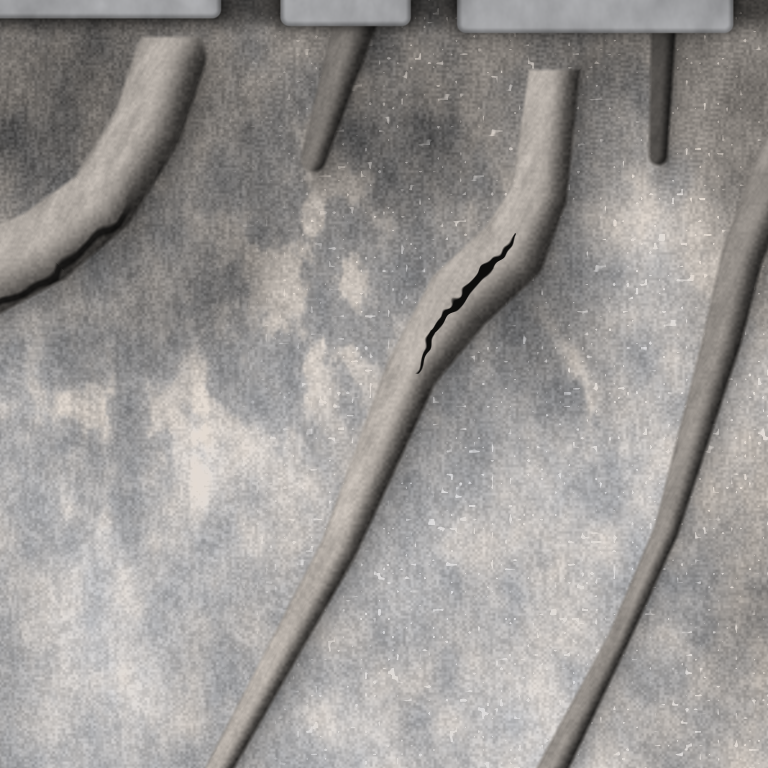
This texture is drawn by a WebGL 1 fragment shader. Its source:

```glsl
precision highp float;
// Weathered grey rubber with curved raised ribs, an open crack and dusty scuffs.
// Ribs are chains of tapered segments shaded across their width; the worn
// ground is layered value noise, soft blobs and stretched streaks.
uniform vec2 u_resolution;

#define GROUND_LOW 0.72
#define GROUND_HIGH 0.46
#define MOTTLE 0.24
#define GRAIN 0.13
#define RIB_LIGHT 0.66
#define RIB_DARK 0.17
#define SHADE_DIR vec2(0.88, -0.47)
#define WARM vec3(1.035, 0.995, 0.955)
#define COOL vec3(0.995, 1.0, 1.015)

vec2 p, q;            // canvas point, point used by rib chains
float px, tone, warmth;
vec3 joint;           // last chain point: position and half width
vec2 rib;             // edge distance, shading position across the rib

float hash(vec2 v) {
  return fract(sin(dot(v, vec2(127.1, 311.7))) * 43758.5);
}

float noise(vec2 v) {
  vec2 i = floor(v), f = fract(v);
  f = f * f * (3.0 - 2.0 * f);
  return mix(mix(hash(i), hash(i + vec2(1, 0)), f.x),
             mix(hash(i + vec2(0, 1)), hash(i + vec2(1, 1)), f.x), f.y);
}

float fbm(vec2 v) {
  float sum = 0.0, amp = 0.5;
  for (int i = 0; i < 5; i++) {
    sum += amp * noise(v);
    v = mat2(1.6, 1.2, -1.2, 1.6) * v + 7.3;
    amp *= 0.5;
  }
  return sum;
}

float blob(float x, float y, float w, float h) {
  vec2 v = (p - vec2(x, y)) / vec2(w, h);
  return exp(-dot(v, v));
}

void start(float x, float y, float r) {
  joint = vec3(x, y, r);
  rib = vec2(9.0, 0.0);
}

// Extends the chain by one tapered segment
void to(float x, float y, float r) {
  vec3 next = vec3(x, y, r);
  vec2 ab = next.xy - joint.xy;
  vec3 c = mix(joint, next, clamp(dot(q - joint.xy, ab) / dot(ab, ab), 0.0, 1.0));
  vec2 off = q - c.xy;
  float d = length(off) - c.z;
  if (d < rib.x) rib = vec2(d, dot(off, SHADE_DIR) / c.z);
  joint = next;
}

// Lays the rib and its soft shadow over the ground
void paintRib(float gain, float top) {
  rib.x = max(rib.x, p.y - top);
  tone *= 1.0 - 0.32 * exp(-max(rib.x, 0.0) * 55.0) * smoothstep(0.1, 1.2, rib.y);
  float fiber = fbm(mat2(0.88, 0.47, -0.47, 0.88) * p * vec2(95.0, 22.0)) - 0.48;
  float shade = mix(RIB_LIGHT, RIB_DARK, smoothstep(-0.15, 1.0, rib.y + 0.35 * fiber));
  shade -= 0.09 * (1.0 - smoothstep(-1.05, -0.75, rib.y));
  shade += 0.2 * fiber + 0.07 * (noise(p * 260.0) - 0.5);
  float mask = 1.0 - smoothstep(-0.002 - px, 0.002 + px, rib.x);
  tone = mix(tone, shade * gain, mask);
  warmth = mix(warmth, 1.0, mask);
}

// Hanging block along the top border
float block(float left, float right, float bottom) {
  vec2 v = abs(p - vec2(0.5 * (left + right), bottom + 0.1)) - vec2(0.5 * (right - left), 0.1) + 0.012;
  return length(max(v, 0.0)) + min(max(v.x, v.y), 0.0) - 0.012;
}

void main() {
  p = q = gl_FragCoord.xy / u_resolution;
  px = 1.0 / min(u_resolution.x, u_resolution.y);
  float patches = fbm(p * vec2(24.0, 17.0));

  // Ground: light below, dark and brownish above
  tone = mix(GROUND_LOW, GROUND_HIGH, smoothstep(0.25, 0.88, p.y));
  tone += MOTTLE * (fbm(p * vec2(7.0, 5.0) + 3.0) + patches - 0.96);
  tone -= 0.12 * (blob(0.29, 0.62, 0.11, 0.1) + blob(0.7, 0.52, 0.09, 0.13));
  tone -= 0.1 * (blob(0.55, 0.83, 0.1, 0.12) + blob(0.02, 0.88, 0.14, 0.12) + blob(0.97, 0.2, 0.13, 0.22));
  tone += 0.16 * blob(0.86, 0.73, 0.07, 0.14) + 0.12 * blob(0.98, 0.5, 0.06, 0.08);
  warmth = 1.3 * patches - 0.3 + 0.5 * smoothstep(0.5, 1.0, p.y) + 0.5 * smoothstep(0.82, 1.0, p.x);

  // Dusty scuffs: vertical streaks, patches, an arc and an oval
  float lane = p.x * 17.0 + 0.3 * noise(p * 14.0);
  float dust = 1.0 - smoothstep(0.08, 0.25, abs(fract(lane) - 0.5));
  dust *= smoothstep(0.25, 0.6, hash(vec2(floor(lane), 4.0))) * smoothstep(0.25, 0.6, patches);
  dust *= 0.5 * smoothstep(0.26, 0.34, p.y) * (1.0 - smoothstep(0.5, 0.56, p.y)) * (1.0 - smoothstep(0.3, 0.36, p.x));
  dust += smoothstep(0.46, 0.6, patches) * (blob(0.42, 0.62, 0.11, 0.14) + 0.7 * blob(0.17, 0.47, 0.2, 0.08));
  float arc = abs(length(p - vec2(0.58, 0.44)) - 0.19);
  dust += (1.0 - smoothstep(0.0, 0.02, arc)) * smoothstep(0.35, 0.55, patches) * blob(0.75, 0.5, 0.08, 0.1);
  dust += 0.7 * (1.0 - smoothstep(0.75, 1.1, length((p - vec2(0.408, 0.72)) / vec2(0.017, 0.029))));
  tone += 0.15 * dust + GRAIN * (noise(p * 300.0) - 0.5) + 0.06 * (noise(p * vec2(230.0, 60.0)) - 0.5);
  tone += 0.22 * smoothstep(0.87, 0.97, noise(p * 170.0 + 9.0)) * smoothstep(0.2, 0.55, p.x);
  warmth = clamp(warmth + 0.5 * dust, 0.0, 1.0);

  // Short ribs hanging from the top
  start(0.462, 0.97, 0.028); to(0.408, 0.792, 0.016);
  paintRib(0.72, 1.0);
  start(0.864, 0.96, 0.016); to(0.857, 0.797, 0.012);
  paintRib(0.48, 1.0);

  // Left rib with its lower fissure
  start(0.222, 0.925, 0.046); to(0.192, 0.835, 0.046); to(0.132, 0.738, 0.046);
  to(0.055, 0.678, 0.05); to(-0.06, 0.622, 0.055);
  paintRib(1.0, 0.952);
  float fissure = 1.0 - smoothstep(0.03, 0.14, abs(rib.y - 0.47 - 0.3 * noise(p * 40.0)));
  tone *= 1.0 - 0.7 * fissure * smoothstep(0.0, 0.004, -rib.x) * (1.0 - smoothstep(0.7, 0.76, p.y));

  // Right rib
  start(1.02, 0.8, 0.03); to(0.966, 0.665, 0.027); to(0.94, 0.557, 0.025);
  to(0.868, 0.31, 0.016); to(0.805, 0.167, 0.014); to(0.715, -0.01, 0.019);
  paintRib(0.85, 1.0);

  // Central rib
  start(0.723, 0.92, 0.033); to(0.702, 0.745, 0.036); to(0.665, 0.672, 0.046); to(0.6, 0.612, 0.046);
  to(0.537, 0.518, 0.034); to(0.44, 0.284, 0.024); to(0.275, -0.02, 0.016);
  paintRib(1.04, 0.909);

  // Jagged open crack
  q += 0.009 * (vec2(noise(p * 75.0), noise(p * 75.0 + 31.0)) - 0.5);
  start(0.669, 0.695, 0.001); to(0.638, 0.651, 0.005); to(0.592, 0.603, 0.005);
  to(0.562, 0.57, 0.004); to(0.543, 0.514, 0.001);
  tone = mix(tone, 0.05, 1.0 - smoothstep(-px, px, rib.x));

  // Top blocks with dark gaps between them
  float edge = min(block(-0.1, 0.288, 0.976), min(block(0.365, 0.535, 0.966), block(0.595, 0.955, 0.957)));
  tone *= 1.0 - 0.45 * smoothstep(0.95, 0.99, p.y) - 0.3 * exp(-max(edge, 0.0) * 90.0);
  float onBlock = 1.0 - smoothstep(-px, px, edge);
  tone = mix(tone, 0.5 + 0.25 * patches - 0.2 * smoothstep(-0.008, 0.0, edge), onBlock);
  warmth *= 1.0 - onBlock;

  gl_FragColor = vec4(clamp(tone, 0.04, 0.86) * mix(COOL, WARM, warmth), 1.0);
}
```
